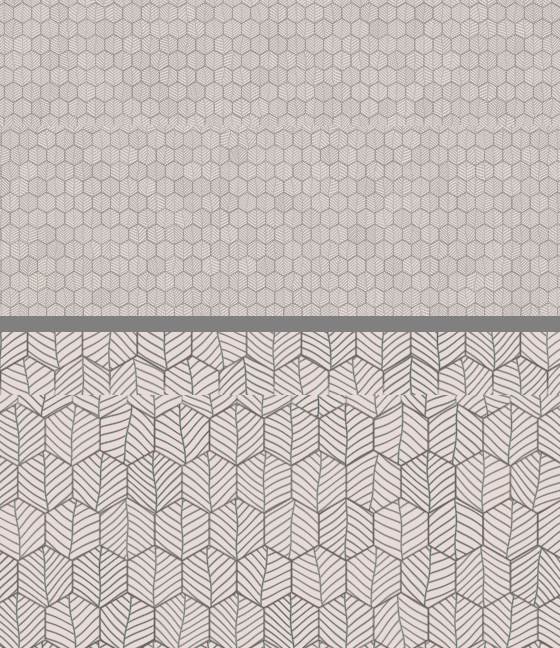
Top, the full canvas; bottom, a detail of the centre.
Write a Shadertoy shader that draws this pattern.

```glsl
// Pointy-top hexagon tiling with hand-drawn leaf veins and a horizontal join.

float hash(vec2 p) {
    return fract(sin(dot(p, vec2(127.1, 311.7))) * 43758.5453);
}

// Box-filtered coverage of a line, also correct below one filter width
float lineCoverage(float dist, float width, float blur) {
    return clamp((0.5 * (width + blur) - dist) / blur, 0.0, min(1.0, width / blur));
}

// Offset from the nearest hexagon centre; the circumradius is 1
vec2 hexLocal(vec2 p) {
    vec2 size = vec2(sqrt(3.0), 3.0);
    vec2 a = p - size * round(p / size);
    vec2 b = p - size * (floor(p / size) + 0.5);
    return dot(a, a) < dot(b, b) ? a : b;
}

float hexEdge(vec2 q) {
    q = abs(q);
    return 0.866 - max(q.x, dot(q, vec2(0.5, 0.866)));
}

// Midrib with slanted veins; slope, phase, tilt and direction vary by cell
float leaf(vec2 q, vec2 cell, float blur) {
    float tilt = (hash(cell + 3.1) - 0.5) * 0.3;
    q = mat2(cos(tilt), sin(tilt), -sin(tilt), cos(tilt)) * q;
    q.x += 0.025 * sin(q.y * 4.0 + 6.28 * hash(cell + 8.4));

    float side = step(0.0, q.x);
    float direction = hash(cell + 5.7) < 0.75 ? 1.0 : -1.0;
    float slope = mix(0.55, 0.95, hash(cell + side * 0.37));
    float spacing = mix(0.24, 0.30, hash(cell + 9.2));
    float along = q.y * direction - abs(q.x) * slope;
    along += 0.03 * sin(q.x * 5.0 + 6.28 * hash(cell + 1.9));

    float phase = hash(cell + 2.3) + side * 0.4;
    float vein = abs(fract(along / spacing + phase) - 0.5) * spacing;
    vein /= sqrt(1.0 + slope * slope);
    float ink = lineCoverage(vein, 0.041, blur);
    return max(ink, lineCoverage(abs(q.x), 0.043, blur));
}

void mainImage(out vec4 fragColor, in vec2 fragCoord) {
    vec2 uv = fragCoord / iResolution.y;
    // Filter slightly wider than a pixel, for soft ink
    float blur = 42.0 / iResolution.y;

    // Twenty rows high; the part above the join is shifted sideways
    float join = 0.6007;
    float above = step(join, uv.y);
    vec2 p = (uv - vec2(0.725 - 0.0185 * above, 0.5586)) * 30.0;
    vec2 q = hexLocal(p);
    vec2 cell = round((p - q) / vec2(0.866, 1.5)) + above * 57.0;

    // Ink strength is uneven, and outlines fade along the join
    float strength = mix(0.85, 1.1, hash(cell + 7.3));
    float fade = smoothstep(0.0, 0.018, abs(uv.y - join));
    float veins = leaf(q, cell, blur) * strength;
    float outline = lineCoverage(hexEdge(q), 0.056, blur);
    outline *= mix(0.35, 1.0, fade) * mix(0.65, 1.0, hash(cell + 4.6));

    vec3 color = vec3(0.91, 0.86, 0.845);
    color = mix(color, vec3(0.38, 0.43, 0.42), veins);
    color = mix(color, vec3(0.39, 0.36, 0.34), outline);
    fragColor = vec4(color, 1.0);
}
```
